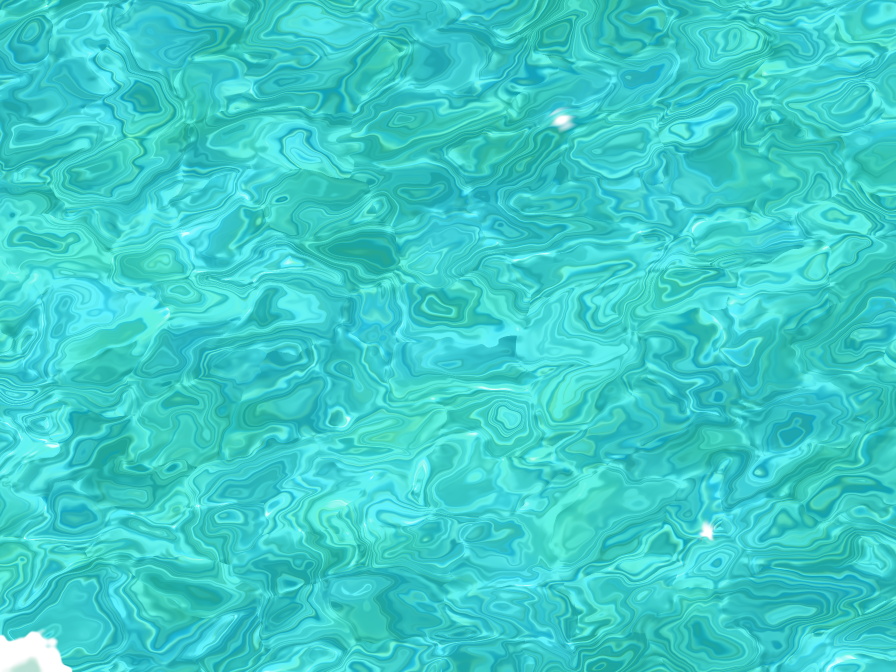
This texture is drawn by a WebGL 1 fragment shader. Its source:

```glsl
precision highp float;
// Clear turquoise water: tilted ripple cells with contour bands, caustic webs and glints.
uniform vec2 u_resolution;

#define TILT 0.2
#define CELL_DENSITY vec2(7.0, 11.0)
#define WARP 1.3
#define BAND_FREQ 24.0
#define BAND_CONTRAST 0.56
#define PATCH_CONTRAST 0.72
#define WEB_GAIN 0.34
#define FRINGE 0.2
#define DEEP vec3(0.145, 0.685, 0.68)
#define MID vec3(0.235, 0.805, 0.79)
#define LIGHT vec3(0.38, 0.95, 0.935)
#define GLINT vec3(0.86, 1.0, 0.99)

float hash(vec2 p) {
  return fract(sin(dot(p, vec2(127.1, 311.7))) * 43758.5453);
}

vec2 hash2(vec2 p) {
  return vec2(hash(p), hash(p + 57.3));
}

float noise(vec2 p) {
  vec2 i = floor(p), f = fract(p);
  f = f * f * f * (f * (f * 6.0 - 15.0) + 10.0);
  return mix(mix(hash(i), hash(i + vec2(1, 0)), f.x),
             mix(hash(i + vec2(0, 1)), hash(i + vec2(1, 1)), f.x), f.y);
}

float fbm(vec2 p) {
  float sum = 0.0, amp = 0.533;
  for (int i = 0; i < 4; i++) {
    sum += amp * noise(p);
    p = mat2(1.6, 1.2, -1.2, 1.6) * p + 7.7;
    amp *= 0.5;
  }
  return sum;
}

// Nearest distance, gap to the second nearest, and a random value per cell.
vec3 cells(vec2 p) {
  vec2 base = floor(p);
  float near = 8.0, second = 8.0, id = 0.0;
  for (int y = -1; y <= 1; y++) {
    for (int x = -1; x <= 1; x++) {
      vec2 c = base + vec2(x, y);
      float d = length(c + 0.1 + 0.8 * hash2(c) - p);
      if (d < near) {
        second = near;
        near = d;
        id = hash(c + 19.0);
      } else {
        second = min(second, d);
      }
    }
  }
  return vec3(near, second - near, id);
}

// Irregular stripes that follow the contours of a height field.
float bands(float height, float drift) {
  return noise(vec2(height * BAND_FREQ, drift));
}

vec3 water(vec2 p) {
  // Ripple space: tilted, flattened and warped
  float c = cos(TILT), s = sin(TILT);
  vec2 q = vec2(c * p.x + s * p.y, c * p.y - s * p.x) * CELL_DENSITY + 20.0;
  vec2 bend = vec2(fbm(q * 0.8), fbm(q * 0.8 + 31.0)) - 0.5;
  vec2 w = q + WARP * bend;
  vec3 cell = cells(w);

  // Contour bands circling each cell
  float height = 0.6 * cell.x + 0.8 * noise(w * 1.3 + 5.0) + 0.3 * noise(w * 2.9)
               + 0.07 * noise(w * 7.0);
  float drift = q.x * 0.7 + cell.z * 9.0;
  float band = bands(height, drift);
  float fringe = band - bands(height + 0.018, drift);
  float fine = noise(vec2(height * 58.0, drift * 1.5 + 3.0));

  // Crinkled caustic web where cells meet
  float edge = smoothstep(0.0, 0.3, cell.y);
  float crinkle = noise(w * vec2(7.0, 9.0) + 8.0 * bend);
  float web = (1.0 - edge) * (1.9 * crinkle - 0.65);

  // Broad light and dark patches, slightly brighter towards the bottom
  float broad = fbm(q * vec2(0.4, 0.6) + 0.8 * bend + 11.0);
  float tone = 0.485 - 0.06 * p.y + PATCH_CONTRAST * (broad - 0.5)
             + BAND_CONTRAST * (band - 0.5) + 0.32 * (fine - 0.5)
             + 0.1 * (cell.z - 0.5) * edge + WEB_GAIN * web;

  // Colour ramp, with green to blue drift and prismatic fringes
  vec3 col = mix(DEEP, MID, clamp((tone - 0.2) / 0.28, -0.25, 1.0));
  col = mix(col, LIGHT, smoothstep(0.46, 0.78, tone));
  col.b += 0.11 * (noise(w * 1.6 + 43.0) - 0.5);
  col += FRINGE * fringe * vec3(0.55, 0.1, -0.75);
  col = mix(col, GLINT, smoothstep(0.88, 1.2, tone));

  // Sparse sun sparkles
  vec2 grid = p * 3.2, id = floor(grid);
  float spark = length((fract(grid) - 0.3 - 0.4 * hash2(id)) * vec2(0.8, 1.0));
  spark += 0.05 * (crinkle - 0.5);
  col = mix(col, vec3(1.0), step(0.65, hash(id + 3.0)) * smoothstep(0.05, 0.0, spark));

  // Pale foam in the lower left corner
  float foam = length((p - vec2(0.04, 0.0)) / vec2(0.062, 0.056)) + 0.4 * (noise(p * 60.0) - 0.5);
  vec3 foamCol = mix(vec3(0.72, 0.88, 0.83), vec3(1.0), smoothstep(0.15, 0.45, foam));
  return mix(col, foamCol, smoothstep(1.05, 0.95, foam));
}

void main() {
  // Average four samples to smooth the fine lines
  vec3 sum = vec3(0.0);
  for (int i = 0; i < 4; i++) {
    vec2 shift = vec2(mod(float(i), 2.0), floor(float(i) / 2.0)) * 0.5 - 0.25;
    sum += clamp(water((gl_FragCoord.xy + shift) / u_resolution.y), 0.0, 1.0);
  }
  gl_FragColor = vec4(sum * 0.25, 1.0);
}
```
